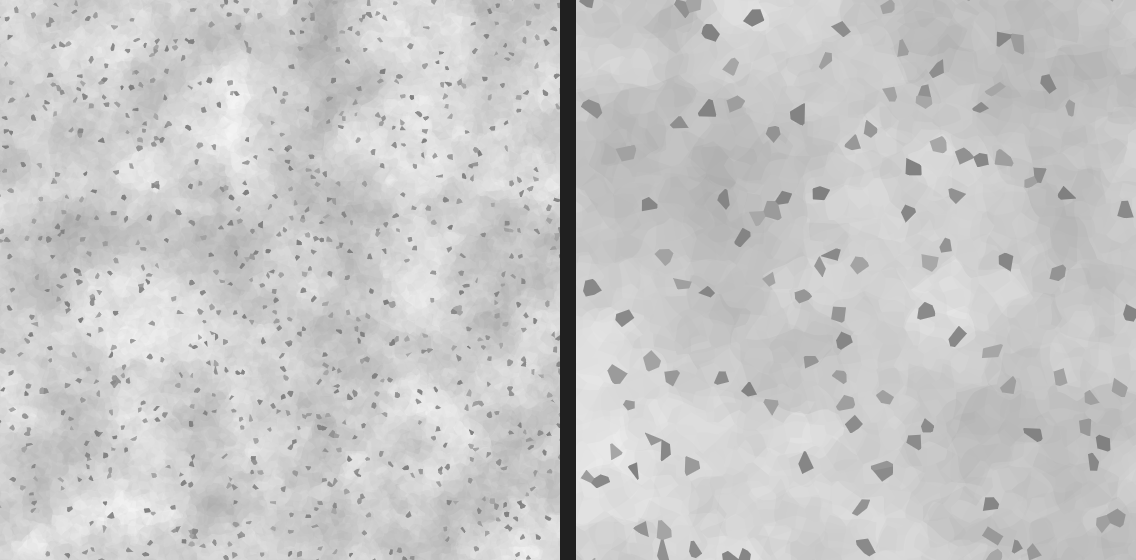
Left, the full canvas; right, a detail of the centre.
Give the GLSL for this texture, as a WebGL 2 fragment shader.

```glsl
#version 300 es
precision highp float;
// Pale grey speckled stone: translucent mottled flakes with scattered dark angular chips.

uniform vec2 u_resolution;
out vec4 fragColor;

const float BASE_TONE = 0.812;      // mean grey of the stone
const float CLOUD_CONTRAST = 0.17;  // strength of the broad mottling
const float CLOUD_SCALE = 6.0;      // clouds across the canvas
const int CLOUD_OCTAVES = 3;
const float CLOUD_FALLOFF = 0.55;

const int FLAKE_LAYERS = 4;
const float FLAKE_SCALE = 34.0;     // flakes across the canvas, coarsest layer
const float FLAKE_RATIO = 1.38;     // scale step between layers
const float FLAKE_CONTRAST = 0.11;  // random tone of single flakes
const float WARP_SCALE = 70.0;      // bends the flake outlines
const float WARP_AMOUNT = 0.0035;

const float CHIP_SCALE = 130.0;     // chip-sized cells across the canvas
const float CHIP_SHARE = 0.048;     // share of cells that hold a chip
const float CHIP_DARK = 0.50;
const float CHIP_LIGHT = 0.66;
const int CHIP_SALT = 9;

struct Cells {
    vec2 nearId;    // cell that owns the point
    vec2 nextId;    // cell across the closest border
    float coverage; // antialiased weight of the owner
};

// Two random values in 0..1 per lattice cell
vec2 hash2(vec2 id, int salt) {
    uvec2 v = uvec2(ivec2(id) + 1009 * salt);
    v = v * 1664525u + 1013904223u;
    v.x += v.y * 1664525u;
    v.y += v.x * 1664525u;
    v ^= v >> 16u;
    v.x += v.y * 1664525u;
    v.y += v.x * 1664525u;
    v ^= v >> 16u;
    return vec2(v & 65535u) / 65535.0;
}

float cornerSlope(vec2 corner, vec2 offset, int salt) {
    float angle = 6.28319 * hash2(corner, salt).x;
    return dot(vec2(cos(angle), sin(angle)), offset);
}

float gradientNoise(vec2 p, int salt) {
    vec2 i = floor(p), f = p - i;
    vec2 u = f * f * f * (f * (f * 6.0 - 15.0) + 10.0);
    vec2 e = vec2(1.0, 0.0);
    float low = mix(cornerSlope(i, f, salt), cornerSlope(i + e.xy, f - e.xy, salt), u.x);
    float high = mix(cornerSlope(i + e.yx, f - e.yx, salt), cornerSlope(i + e.xx, f - e.xx, salt), u.x);
    return mix(low, high, u.y);
}

float clouds(vec2 p) {
    float sum = 0.0, amplitude = 1.0;
    p *= CLOUD_SCALE;
    for (int i = 0; i < CLOUD_OCTAVES; i++) {
        sum += amplitude * gradientNoise(p, 20 + i);
        amplitude *= CLOUD_FALLOFF;
        p = p * 2.03 + 0.37;
    }
    return sum;
}

vec2 seedPoint(vec2 id, int salt) {
    return id + hash2(id, salt);
}

// Voronoi lookup: the two closest cells and the smoothed border between them
Cells findCells(vec2 p, int salt, float pixel) {
    vec2 home = floor(p), nearId = home, nextId = home;
    vec2 toNear = vec2(9.0), toNext = vec2(9.0);
    for (int y = -1; y <= 1; y++)
    for (int x = -1; x <= 1; x++) {
        vec2 id = home + vec2(x, y);
        vec2 d = seedPoint(id, salt) - p;
        if (dot(d, d) < dot(toNear, toNear)) {
            toNext = toNear; nextId = nearId;
            toNear = d; nearId = id;
        } else if (dot(d, d) < dot(toNext, toNext)) {
            toNext = d; nextId = id;
        }
    }
    vec2 across = toNext - toNear;
    float border = dot(0.5 * (toNear + toNext), across) / max(length(across), 1e-4);
    return Cells(nearId, nextId, clamp(0.5 + border / pixel, 0.0, 1.0));
}

float flakeTone(vec2 id, int salt, float scale) {
    float grain = hash2(id, salt + 40).x - 0.5;
    return CLOUD_CONTRAST * clouds(seedPoint(id, salt) / scale) + FLAKE_CONTRAST * grain;
}

float chipTone(vec2 id, float ground) {
    vec2 pick = hash2(id, CHIP_SALT + 40);
    return pick.x < CHIP_SHARE ? mix(CHIP_DARK, CHIP_LIGHT, pick.y) : ground;
}

void main() {
    vec2 uv = gl_FragCoord.xy / u_resolution.y;
    float pixel = 1.0 / u_resolution.y;

    // Overlapping flakes, each taking the cloud tone at its seed
    vec2 warp = vec2(gradientNoise(uv * WARP_SCALE, 30), gradientNoise(uv * WARP_SCALE, 31));
    vec2 bent = uv + WARP_AMOUNT * warp;
    float tone = BASE_TONE, scale = FLAKE_SCALE;
    for (int i = 0; i < FLAKE_LAYERS; i++) {
        Cells c = findCells(bent * scale, i, pixel * scale);
        tone += mix(flakeTone(c.nextId, i, scale), flakeTone(c.nearId, i, scale), c.coverage) / float(FLAKE_LAYERS);
        scale *= FLAKE_RATIO;
    }

    // Dark chips on top
    Cells chip = findCells(uv * CHIP_SCALE, CHIP_SALT, pixel * CHIP_SCALE);
    tone = mix(chipTone(chip.nextId, tone), chipTone(chip.nearId, tone), chip.coverage);

    fragColor = vec4(vec3(tone), 1.0);
}
```
